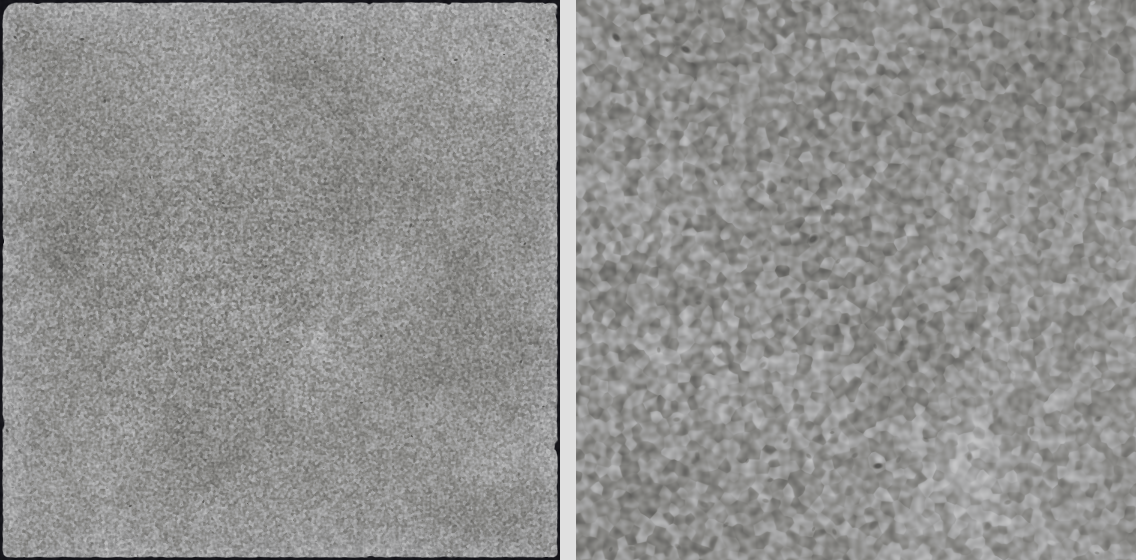
Left: the whole. Right: its middle third, enlarged.
Give the GLSL for this texture, as a WebGL 2 fragment shader.

```glsl
#version 300 es
precision highp float;
// Square grey concrete slab: fine sandy grain, pale worn rim and a dark joint.
uniform vec2 u_resolution;
out vec4 fragColor;

// Integer hash of a lattice cell, result in 0..1
float hash(vec2 cell, uint seed) {
    uvec2 q = uvec2(ivec2(floor(cell)) + 4096);
    uint h = q.x * 1597334677u ^ q.y * 3812015801u ^ seed * 668265263u;
    h = (h ^ (h >> 16)) * 2246822519u;
    h = (h ^ (h >> 13)) * 3266489917u;
    return float((h ^ (h >> 16)) >> 8) / 16777216.0;
}

vec2 hash2(vec2 cell, uint seed) {
    return vec2(hash(cell, seed), hash(cell, seed + 1u));
}

// Slope of a random direction at one lattice corner
float cornerSlope(vec2 cell, vec2 offset, uint seed) {
    float angle = 6.2832 * hash(cell, seed);
    return dot(vec2(cos(angle), sin(angle)), offset);
}

float gradientNoise(vec2 p, uint seed) {
    vec2 cell = floor(p);
    vec2 f = fract(p);
    vec2 u = f * f * f * (f * (f * 6.0 - 15.0) + 10.0);
    vec2 x = vec2(1, 0);
    vec2 y = vec2(0, 1);
    float low = mix(cornerSlope(cell, f, seed), cornerSlope(cell + x, f - x, seed), u.x);
    float high = mix(cornerSlope(cell + y, f - y, seed), cornerSlope(cell + 1.0, f - 1.0, seed), u.x);
    return mix(low, high, u.y);
}

// Layered noise centred on zero
float cloud(vec2 p, uint seed) {
    float sum = 0.0;
    for (uint i = 0u; i < 3u; i++) {
        sum += exp2(-1.0 - float(i)) * gradientNoise(p, seed + i);
        p = mat2(1.6, 1.2, -1.2, 1.6) * p + 7.3;
    }
    return sum;
}

// Irregular packed grains, each with its own tone, softly joined
float packedGrains(vec2 p, uint seed) {
    vec2 cell = floor(p);
    vec2 f = fract(p);
    vec2 sum = vec2(0.0);
    for (int i = 0; i < 9; i++) {
        vec2 side = vec2(i % 3, i / 3) - 1.0;
        vec2 d = side + hash2(cell + side, seed) - f;
        sum += exp(-11.0 * dot(d, d)) * vec2(hash(cell + side, seed + 2u) - 0.5, 1.0);
    }
    return sum.x / sum.y;
}

// Signed distance to a box, negative inside
float roundedBox(vec2 p, vec2 halfSize, float radius) {
    vec2 q = abs(p) - halfSize + radius;
    return length(max(q, 0.0)) + min(max(q.x, q.y), 0.0) - radius;
}

// Sparse small elongated spots, one candidate per grid cell
float specks(vec2 p, float count, float share, float radius, uint seed) {
    vec2 cell = floor(p * count);
    vec2 d = (fract(p * count) - 0.25 - 0.5 * hash2(cell, seed)) / count;
    float angle = 6.2832 * hash(cell, seed + 2u);
    vec2 axis = vec2(cos(angle), sin(angle));
    d = vec2(dot(d, axis), 1.6 * dot(d, vec2(-axis.y, axis.x)));
    float size = radius * mix(0.5, 1.3, hash(cell, seed + 3u));
    return step(hash(cell, seed + 4u), share) * (1.0 - smoothstep(size * 0.4, size * 1.4, length(d)));
}

// Pale worn blotches in a loose vertical row
float blotches(vec2 p) {
    float sum = 0.0;
    for (float k = 0.0; k < 3.0; k++) {
        vec2 centre = vec2(0.592 - 0.006 * k * k, 0.745 - 0.182 * k);
        vec2 d = (p - centre) * vec2(1.0, 0.85) + 0.03 * cloud(p * 30.0, 60u);
        sum += exp(-dot(d, d) / 0.0004);
    }
    return sum;
}

void main() {
    vec2 uv = gl_FragCoord.xy / u_resolution;
    // Slab outline: nearly straight, a few chips, one rounder corner
    float topLeft = step(uv.x, 0.5) * step(0.5, uv.y);
    float chips = 0.003 * cloud(uv * 50.0, 20u) + 0.005 * smoothstep(0.15, 0.35, cloud(uv * 22.0, 25u));
    float edge = roundedBox(uv - 0.5, vec2(0.4955), mix(0.009, 0.026, topLeft)) + chips;
    float depth = max(-edge, 0.0);
    // Broad tone: mottling, pale rim, blotches
    float rim = exp(-depth / 0.035) * (0.9 + 2.2 * cloud(uv * 12.0, 40u));
    float pale = blotches(uv);
    float tone = 0.561 + 0.15 * cloud(uv * 4.0, 30u) + 0.06 * cloud(uv * 14.0, 35u);
    tone += 0.06 * rim + 0.018 * exp(-depth / 0.12) + 0.06 * pale;
    // Grain, rougher toward the middle left
    vec2 rough = uv - vec2(0.38, 0.48);
    float contrast = 0.94 + 0.3 * exp(-dot(rough, rough) / 0.06) - 0.2 * min(pale, 1.0);
    vec2 turned = mat2(0.83, 0.56, -0.56, 0.83) * uv;
    tone += contrast * (0.16 * packedGrains(turned * 185.0, 1u) + 0.14 * gradientNoise(uv * 187.0, 5u));
    // Pits and bright mineral flecks
    float pits = max(specks(uv, 24.0, 0.06, 0.0032, 70u), 0.4 * specks(uv, 75.0, 0.14, 0.0026, 80u));
    tone = mix(tone, 0.26, 0.75 * pits);
    tone = mix(tone, 0.8, 0.5 * specks(uv, 40.0, 0.07, 0.0026, 90u));
    // Warm shadows, cool highlights and rim
    float cool = clamp(rim + smoothstep(0.5, 0.66, tone), 0.0, 1.0);
    vec3 slab = tone * mix(vec3(1.004, 1.0, 0.978), vec3(0.998, 1.0, 1.004), cool);
    // Dark joint around the slab
    vec3 joint = vec3(0.08, 0.08, 0.10) + 0.05 * gradientNoise(uv * 90.0, 110u);
    fragColor = vec4(mix(slab, joint, smoothstep(-0.002, 0.0012, edge)), 1.0);
}
```
